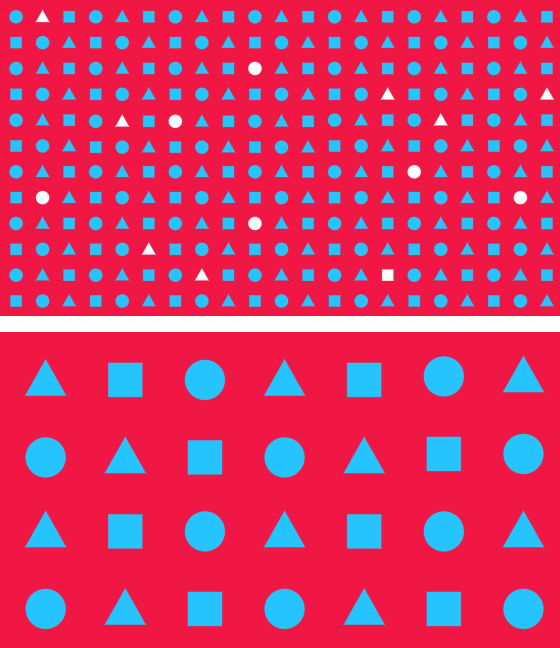
Top: the whole. Bottom: its middle third, enlarged.
A WebGL 2 fragment shader for this pattern:

```glsl
#version 300 es
precision highp float;
// Rows of small blue circles, triangles and squares on red, with a few white accents.

uniform vec2 u_resolution;
out vec4 fragColor;

// Lengths are fractions of the canvas height; the grid is 21 by 12.
const vec2 PITCH = vec2(0.0840, 0.08176);
const vec2 FIRST_CENTER = vec2(0.0509, 0.0475);
const float CIRCLE_RADIUS = 0.0212;
const float SQUARE_HALF = 0.0181;
const float TRIANGLE_HALF_WIDTH = 0.0218;
const float TRIANGLE_APEX = 0.0220;
const float TRIANGLE_BASE = -0.0167;

// Each accent block holds exactly one white shape.
const vec2 ACCENT_BLOCK = vec2(3.0, 6.0);
const float CIRCLE_SHARE = 0.40;
const float TRIANGLE_SHARE = 0.53;

// A stretch of cells that sits slightly low.
const vec2 SLIP_START = vec2(3.0, 6.0);
const vec2 SLIP_END = vec2(11.0, 7.0);
const float SLIP_DROP = 0.0037;

const vec3 RED = vec3(0.945, 0.090, 0.270);
const vec3 BLUE = vec3(0.150, 0.770, 0.995);
const vec3 WHITE = vec3(1.0);

float hash(vec2 p) {
    vec3 q = fract(p.xyx * vec3(0.1031, 0.1030, 0.0973));
    q += dot(q, q.yzx + 33.33);
    return fract((q.x + q.y) * q.z);
}

float circleDistance(vec2 p) {
    return length(p) - CIRCLE_RADIUS;
}

float triangleDistance(vec2 p) {
    vec2 sideNormal = normalize(vec2(TRIANGLE_APEX - TRIANGLE_BASE, TRIANGLE_HALF_WIDTH));
    float side = dot(vec2(abs(p.x), p.y - TRIANGLE_APEX), sideNormal);
    return max(side, TRIANGLE_BASE - p.y);
}

float squareDistance(vec2 p) {
    return max(abs(p.x), abs(p.y)) - SQUARE_HALF;
}

// 0 circle, 1 triangle, 2 square; alternate rows are shifted by one column.
int shapeKind(vec2 cell) {
    float shift = mod(cell.y, 2.0) < 0.5 ? 2.0 : 0.0;
    return int(mod(cell.x + shift + 0.5, 3.0));
}

// A block row contains every kind once, so a row and a kind pick one cell.
bool isAccent(vec2 cell, int kind) {
    vec2 block = floor((cell + 0.5) / ACCENT_BLOCK);
    float row = floor(hash(block + 17.0) * ACCENT_BLOCK.y);
    float pick = hash(block + 53.0);
    int pickedKind = pick < CIRCLE_SHARE ? 0 : pick < CIRCLE_SHARE + TRIANGLE_SHARE ? 1 : 2;
    return kind == pickedKind && abs(cell.y - block.y * ACCENT_BLOCK.y - row) < 0.5;
}

void main() {
    float pixel = 1.0 / u_resolution.y;
    vec2 position = gl_FragCoord.xy * pixel - FIRST_CENTER;

    // Grid cell and position within it
    vec2 cell = floor(position / PITCH + 0.5);
    vec2 local = position - cell * PITCH;
    bool slipped = all(greaterThanEqual(cell, SLIP_START)) && all(lessThanEqual(cell, SLIP_END));
    local.y += slipped ? SLIP_DROP : 0.0;

    // Shape and its colour
    int kind = shapeKind(cell);
    float dist = kind == 0 ? circleDistance(local)
               : kind == 1 ? triangleDistance(local)
               : squareDistance(local);
    vec3 ink = isAccent(cell, kind) ? WHITE : BLUE;

    float coverage = 1.0 - smoothstep(-0.75 * pixel, 0.75 * pixel, dist);
    fragColor = vec4(mix(RED, ink, coverage), 1.0);
}
```
